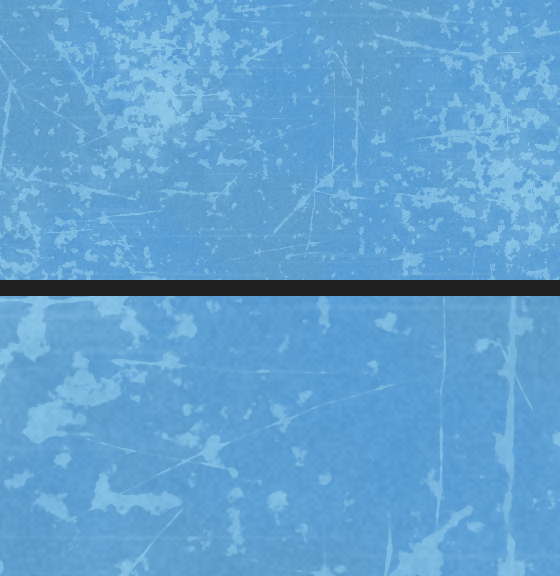
Top: the whole. Bottom: its middle third, enlarged.
Reproduce this texture procedurally as a Shadertoy shader.

```glsl
// Worn sky-blue painted sheet: flat paint, pale haze, chipped flakes and scratches.
// Layered value noise is thresholded into flakes; soft patches and hashed, slightly
// bent strokes lower that threshold so that wear gathers around them.

const vec3 PAINT_BLUE  = vec3(0.345, 0.615, 0.830);
const vec3 PAINT_DULL  = vec3(0.370, 0.618, 0.798);
const vec3 HAZE_BLUE   = vec3(0.450, 0.690, 0.855);
const vec3 FLAKE_BLUE  = vec3(0.485, 0.725, 0.878);
const vec3 FLAKE_PALE  = vec3(0.560, 0.790, 0.915);
const float FLAKE_FREQ = 38.0;       // flakes per canvas height
const float FLAKE_LEVEL = 0.715;     // noise level where paint chips off
const float FLAKE_SOFT = 0.055;
const float PATCH_PULL = 0.25;       // how far worn patches lower the level
const float STROKE_PULL = 0.34;      // how far scratches lower the level
const float GRAIN_AMOUNT = 0.035;
const int STROKE_COUNT = 64;

// Worn patches: centre x, centre y, radius, strength
const vec4 PATCHES[6] = vec4[6](
    vec4(0.57, 0.72, 0.23, 0.85), vec4(1.92, 0.34, 0.27, 1.00),
    vec4(1.42, 0.32, 0.20, 0.50), vec4(0.10, 0.12, 0.26, 0.45),
    vec4(1.84, 0.78, 0.24, 0.50), vec4(0.45, 0.48, 0.16, 0.45));

float hash21(vec2 p) {
    vec3 q = fract(p.xyx * 0.1031);
    q += dot(q, q.yzx + 33.33);
    return fract((q.x + q.y) * q.z);
}

float valueNoise(vec2 p) {
    vec2 cell = floor(p), f = fract(p);
    f = f * f * (3.0 - 2.0 * f);
    return mix(mix(hash21(cell), hash21(cell + vec2(1, 0)), f.x),
               mix(hash21(cell + vec2(0, 1)), hash21(cell + vec2(1, 1)), f.x), f.y);
}

float fbm(vec2 p) {
    float sum = 0.0, amp = 0.5;
    for (int i = 0; i < 4; i++) {
        sum += amp * valueNoise(p);
        p = mat2(1.6, 1.2, -1.2, 1.6) * p + 17.3;
        amp *= 0.55;
    }
    return sum / 1.01;
}

// Soft density of wear, 0 to about 1
float wornDensity(vec2 p) {
    vec2 warped = p + 0.22 * (vec2(fbm(p * 5.0), fbm(p * 5.0 + 40.0)) - 0.5);
    float density = 0.0;
    for (int i = 0; i < 6; i++) {
        vec2 d = (warped - PATCHES[i].xy) / PATCHES[i].z;
        density += PATCHES[i].w * exp(-dot(d, d));
    }
    density += 0.9 * (fbm(p * 3.5 + 9.0) - 0.44);
    return clamp(density, 0.0, 1.1);
}

// Strongest scratch at p: mostly level, some slanted, some upright
float scratches(vec2 p, float pixel) {
    float strongest = 0.0;
    vec2 wobble = 0.006 * (vec2(valueNoise(p * 22.0), valueNoise(p * 22.0 + 70.0)) - 0.5);
    for (int i = 0; i < STROKE_COUNT; i++) {
        float id = float(i) + 1.0;
        vec2 centre = vec2(2.0 * hash21(vec2(id, 1.7)), hash21(vec2(id, 5.3)));
        float kind = hash21(vec2(id, 9.1));
        float spread = hash21(vec2(id, 13.9)) - 0.5;
        float angle = kind < 0.50 ? spread * 0.45
                    : kind < 0.68 ? 0.6 + spread * 0.5
                    : kind < 0.84 ? -0.85 + spread * 0.6
                    : 1.6 + spread * 0.35;
        float size = hash21(vec2(id, 21.3));
        float halfLength = mix(0.05, 0.27, size * size);
        float thin = hash21(vec2(id, 27.7));
        float halfWidth = mix(0.0016, 0.0075, thin * thin * thin);
        float bend = 0.7 * (hash21(vec2(id, 33.1)) - 0.5);

        vec2 q = p + wobble - centre;
        q = vec2(dot(q, vec2(cos(angle), sin(angle))),
                 dot(q, vec2(-sin(angle), cos(angle))));
        q.y += bend * q.x * q.x;
        float along = q.x / halfLength;
        float taper = smoothstep(1.0, 0.6, abs(along));
        float width = max(halfWidth, 0.6 * pixel);
        float core = exp(-q.y * q.y / (width * width)) * min(1.0, halfWidth / width + 0.3);
        float vigour = mix(0.55, 1.1, hash21(vec2(id, 41.9)));
        strongest = max(strongest, core * taper * vigour);
    }
    return strongest;
}

void mainImage(out vec4 fragColor, in vec2 fragCoord) {
    vec2 p = fragCoord / iResolution.y;
    float density = wornDensity(p);
    float stroke = scratches(p, 1.0 / iResolution.y);

    // Paint with slow fading towards a duller blue
    float fade = smoothstep(0.40, 0.62, fbm(p * 2.2 + 25.0) + 0.10 * (1.0 - p.x));
    vec3 color = mix(PAINT_BLUE, PAINT_DULL, fade);

    // Haze in worn places, plus faint level streaks
    float cloud = fbm(p * 14.0 + 3.0);
    float haze = density * smoothstep(0.25, 0.70, cloud) + 0.12 * cloud;
    float streak = smoothstep(0.72, 0.95, valueNoise(vec2(p.x * 2.5, p.y * 95.0)));
    color = mix(color, HAZE_BLUE, clamp(0.75 * haze + 0.30 * streak, 0.0, 0.9));

    // Chipped flakes and ragged scratches share one threshold
    float chips = fbm(p * FLAKE_FREQ) + PATCH_PULL * density + STROKE_PULL * stroke;
    float flake = smoothstep(FLAKE_LEVEL - FLAKE_SOFT, FLAKE_LEVEL + FLAKE_SOFT, chips);
    flake = max(flake, 0.45 * stroke);
    float pale = clamp(0.65 * density + 1.2 * (cloud - 0.4), 0.0, 1.0);
    color = mix(color, mix(FLAKE_BLUE, FLAKE_PALE, pale), 0.88 * flake);

    // Fine paper-like grain
    float grain = valueNoise(p * 210.0) + 0.6 * valueNoise(p * 105.0 + 50.0) - 0.8;
    fragColor = vec4(color + GRAIN_AMOUNT * grain, 1.0);
}
```
